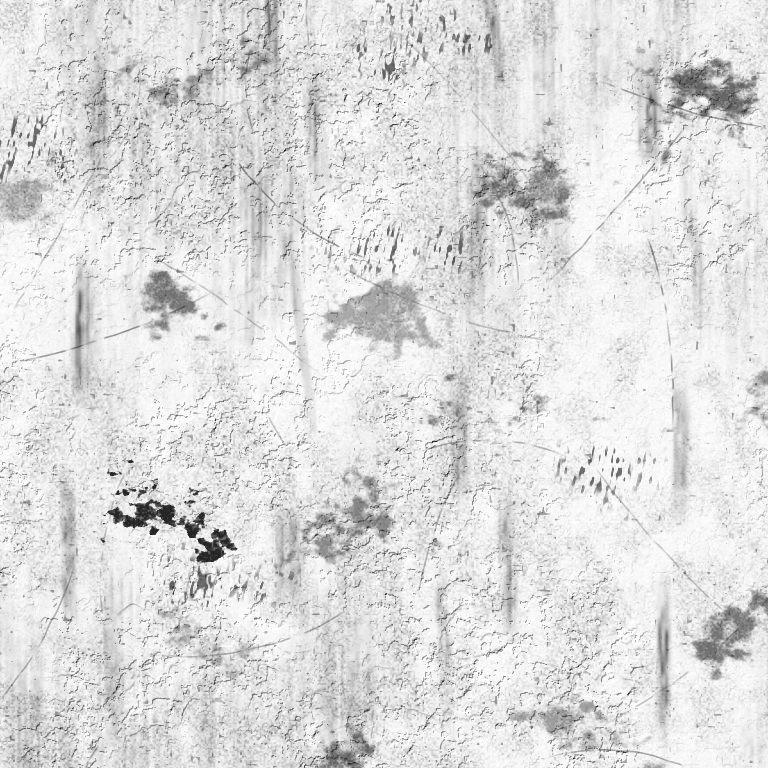
A Shadertoy shader for this texture:

```glsl
float hash(vec2 p) {
    vec3 q = fract(vec3(p.xyx) * 0.1031);
    q += dot(q, q.yzx + 33.33);
    return fract((q.x + q.y) * q.z);
}

float noise(vec2 p) {
    vec2 cell = floor(p), f = fract(p);
    f = f * f * (3.0 - 2.0 * f);
    return mix(mix(hash(cell), hash(cell + vec2(1, 0)), f.x),
               mix(hash(cell + vec2(0, 1)), hash(cell + vec2(1, 1)), f.x), f.y);
}

float fbm(vec2 p) {
    float sum = 0.0, amplitude = 0.5;
    for (int i = 0; i < 5; i++) {
        sum += amplitude * noise(p);
        p = mat2(1.6, 1.2, -1.2, 1.6) * p + 17.3;
        amplitude *= 0.5;
    }
    return sum;
}

// Evenly spread random positions
vec2 scatter(float i, vec2 start) {
    return fract(start + i * vec2(0.7549, 0.5698));
}

// Shadowed (positive) and lit (negative) rims of peeling paint
float flakeRim(vec2 p, float scale, float level) {
    vec2 lightStep = vec2(0.0011, -0.0015);
    float here = smoothstep(level, level + 0.05, fbm(p * scale));
    float next = smoothstep(level, level + 0.05, fbm((p + lightStep) * scale));
    return next - here;
}

// Soft vertical drag marks with fine striations
float dragMarks(vec2 p) {
    float sum = 0.0;
    float fibre = 0.35 + 0.65 * noise(vec2(p.x * 280.0, p.y * 7.0));
    fibre *= 0.3 + 1.2 * noise(p * vec2(190, 70)) * smoothstep(0.25, 0.6, fbm(p * vec2(40, 12)));
    for (float i = 0.0; i < 18.0; i++) {
        vec2 q = p - scatter(i, vec2(0.58, 0.15));
        float size = hash(vec2(i, 3.7));
        q.x += q.y * (0.12 * hash(vec2(i, 8.1)) - 0.02);
        q.x += 0.008 * (noise(vec2(p.y * 18.0, i)) - 0.5);
        float across = 1.0 - smoothstep(0.3, 1.0, abs(q.x) / mix(0.009, 0.026, size));
        float along = 1.0 - smoothstep(0.3, 1.0, abs(q.y) / mix(0.14, 0.08, size));
        sum += across * along * mix(0.2, 0.55, hash(vec2(i, 5.2)));
    }
    return min(sum, 0.6) * fibre;
}

// Ragged, crumbling dirty blotches, the first few nearly black
float smudges(vec2 p, float grain) {
    float ragged = fbm(p * 14.0 + 4.0) - 0.48;
    float crumbs = fbm(p * vec2(60, 75) + 8.0) - 0.48;
    float dark = 0.0;
    for (float i = 0.0; i < 14.0; i++) {
        vec2 radius = mix(vec2(0.035, 0.03), vec2(0.075, 0.04), hash(vec2(i, 1.9)));
        float reach = length((p - scatter(i, vec2(0.19, 0.33))) / radius);
        float crisp = i < 1.0 ? 0.25 : 1.1;
        float shape = smoothstep(0.0, crisp, 0.8 - reach + ragged * 5.0 + crumbs * 3.2);
        dark = max(dark, shape * (i < 1.0 ? 0.78 : mix(0.55, 0.22, i / 14.0)));
    }
    return dark * clamp(0.65 + 0.5 * grain + 1.2 * crumbs, 0.0, 1.1);
}

// Clusters of small upright chips
float chips(vec2 p) {
    float cluster = 0.0;
    for (float i = 0.0; i < 5.0; i++) {
        vec2 q = (p - scatter(i, vec2(0.52, 0.67))) / vec2(0.085, 0.055);
        cluster = max(cluster, 1.0 - length(q) + 2.5 * (fbm(p * 22.0) - 0.48));
    }
    float tick = noise(vec2(p.x - 0.2 * p.y, p.y) * vec2(290, 80));
    tick = 0.65 * tick + 0.35 * noise(p * vec2(330, 170) + 5.0);
    return smoothstep(0.58, 0.74, tick) * smoothstep(0.0, 0.6, cluster);
}

// Thin, slightly bent, broken scratches
float scratches(vec2 p, float pixel) {
    float dark = 0.0;
    for (float i = 0.0; i < 26.0; i++) {
        float turn = 3.14 * hash(vec2(i, 2.3));
        float size = hash(vec2(i, 6.4));
        vec2 q = mat2(cos(turn), -sin(turn), sin(turn), cos(turn)) * (p - scatter(i, vec2(0.3, 0.6)));
        q.y += q.x * q.x * mix(5.0, 0.4, size) * (hash(vec2(i, 9.5)) - 0.5) * 2.0;
        q.y += 0.002 * noise(vec2(q.x * 50.0, i));
        float line = 1.0 - smoothstep(0.0002, 0.0006 + pixel, abs(q.y));
        line *= 1.0 - smoothstep(0.7, 1.0, abs(q.x) / mix(0.025, 0.18, size));
        line *= smoothstep(0.1, 0.6, noise(vec2(q.x * 90.0, i * 7.0)));
        dark = max(dark, line * mix(0.15, 0.4, hash(vec2(i, 4.6))));
    }
    return dark;
}

void mainImage(out vec4 fragColor, in vec2 fragCoord) {
    vec2 p = fragCoord / iResolution.y;
    float grain = noise(p * 430.0 + 9.0);
    float patches = fbm(p * 5.0 + 2.0);
    float mottle = smoothstep(0.38, 0.66, 0.5 * patches + 0.5 * fbm(p * vec2(38, 24)));
    float worn = smoothstep(0.38, 0.6, fbm(p * vec2(9, 7) + 31.0));

    // Chalky ground with faint vertical wash
    float light = 0.992 - 0.035 * grain - 0.2 * mottle * (0.15 + grain * grain);
    float wash = noise(vec2(p.x * 45.0, p.y * 3.0)) * noise(vec2(p.x * 240.0, p.y * 9.0));
    wash *= 0.4 + 1.2 * noise(p * vec2(200, 90));
    light -= 0.2 * wash * smoothstep(0.4, 0.6, fbm(p * vec2(6, 3) + 12.0));

    // Peeling rims, coarse to fine
    float rim = 0.3 * flakeRim(p, 20.0, 0.6) + 0.42 * flakeRim(p, 48.0, 0.56);
    rim += 0.38 * flakeRim(p + 3.0, 95.0, 0.6);
    light -= (0.15 + 0.85 * worn) * (max(rim, 0.0) + 0.15 * min(rim, 0.0));

    // Pinholes and specks
    float specks = smoothstep(0.84, 0.97, noise(p * 220.0)) * (0.15 + 0.85 * mottle);
    specks += smoothstep(0.93, 0.99, noise(p * 130.0 + 50.0));
    light *= 1.0 - 0.36 * min(specks, 1.0);

    // Wear and dirt
    light *= 1.0 - dragMarks(p);
    light *= 1.0 - smudges(p, grain);
    light *= 1.0 - 0.55 * chips(p);
    light *= 1.0 - scratches(p, 1.0 / iResolution.y);

    fragColor = vec4(vec3(clamp(light, 0.15, 0.995)), 1.0);
}
```
